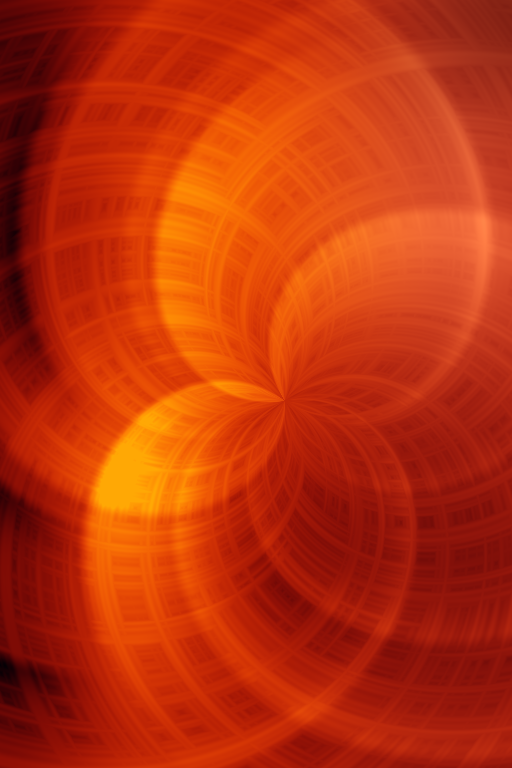
This background is drawn by a Shadertoy shader. Its source:

```glsl
// Glowing petals and fine silk streaks that swirl out of one point.
// Two opposed spiral families are overlaid; a scalar heat field sums soft
// glows, spiral petals and layered sine streaks, then drives two colour ramps.

const float TAU = 6.2831853;

float glow(vec2 p, vec2 centre, float radius) {
    vec2 d = (p - centre) / radius;
    return exp(-dot(d, d));
}

// Crisp at edge, fading over width; the sign of width sets the direction.
float petal(float spiral, float edge, float width) {
    float d = mod((spiral - edge) * sign(width), TAU);
    return smoothstep(0.0, 0.11, d) * exp(-d * d / (width * width));
}

// Whole-number frequencies keep the streaks seamless around the circle.
float streaks(float spiral, float r, float seed) {
    float sum = 0.0, frequency = 11.0, weight = 0.5;
    for (int i = 0; i < 5; i++) {
        float n = float(i);
        float warp = 2.2 * sin((3.0 + 2.0 * n) * spiral + 7.0 * r + seed)
                   + 1.4 * sin((7.0 + 5.0 * n) * spiral - 4.0 * r + n * seed);
        float resolved = smoothstep(0.0, 0.0012 * frequency, r);
        sum += weight * resolved * sin(frequency * spiral + warp + seed * n);
        frequency = floor(frequency * 1.9) + 2.0;
        weight *= 0.78;
    }
    return sum;
}

vec3 warmRamp(float h) {
    return vec3(1.0 - (1.0 - h) * (1.0 - h), 0.66 * pow(h, 2.2), 0.02);
}

vec3 dustyRamp(float h) {
    return vec3(0.30 + 0.78 * h, 0.04 + 0.55 * h * h, 0.03 + 0.33 * h * h);
}

void mainImage(out vec4 fragColor, in vec2 fragCoord) {
    vec2 p = fragCoord / iResolution.y;
    vec2 q = p - vec2(0.371, 0.478);
    float r = length(q);
    float angle = atan(q.y, q.x + 1e-6);
    float left = angle - 3.9 * r;
    float right = angle + 3.9 * r;

    // Broad light and shade
    float heat = 0.40
        + 0.20 * glow(p, vec2(0.27, 0.70), 0.24)
        + 0.20 * glow(p, vec2(0.16, 0.39), 0.18)
        + 0.25 * glow(p, vec2(0.56, 0.74), 0.24)
        + 0.10 * glow(p, vec2(0.20, 0.18), 0.20)
        - 0.12 * glow(p, vec2(0.62, 0.22), 0.24)
        - 0.12 * glow(p, vec2(0.36, 0.28), 0.12)
        - 0.22 * smoothstep(0.20, 0.0, p.x);

    // Wide petals
    heat += 0.30 * petal(left, 2.45, 0.65) * glow(p, vec2(0.17, 0.37), 0.25);
    heat += 0.28 * petal(right, 3.35, -0.60) * glow(p, vec2(0.25, 0.67), 0.24);
    heat += 0.24 * petal(right, 4.80, -0.60) * glow(p, vec2(0.17, 0.45), 0.20);
    heat += 0.15 * petal(right, 2.20, -0.65);

    // Slender arcs
    float outer = smoothstep(0.04, 0.20, r);
    heat += outer * (0.16 * petal(left, 3.08, 0.28)
        + 0.16 * petal(left, -0.72, 0.18)
        + 0.10 * petal(left, -1.47, 0.20)
        + 0.14 * petal(left, -2.52, 0.28)
        + 0.12 * petal(right, 0.20, -0.20)
        + 0.09 * petal(right, 3.56, -0.20)
        + 0.12 * petal(right, 4.08, -0.24));

    // Deep gaps along the left side
    float gaps = petal(right, 4.12, 0.20) + petal(right, 4.87, 0.26)
               + petal(right, 5.76, 0.22);
    heat -= 0.22 * gaps * smoothstep(0.15, 0.0, p.x);

    // The lighter streak wins, leaving woven dark windows
    float silk = max(streaks(left, r, 1.7), streaks(right, r, 4.3));
    float calm = 1.0 - 0.65 * glow(p, vec2(0.57, 0.69), 0.16);
    heat += 0.062 * calm * (silk - 0.35);
    heat = clamp(heat, 0.0, 1.0);

    // Dusty tint towards the right, strongest at the top
    float dust = smoothstep(0.30, 0.62, p.x)
               * mix(0.45, 0.90, smoothstep(0.30, 0.70, p.y));
    vec3 color = mix(warmRamp(heat), dustyRamp(heat), dust);
    color *= 1.0 - 0.28 * glow(p, vec2(0.69, 1.02), 0.16);
    fragColor = vec4(color, 1.0);
}
```
